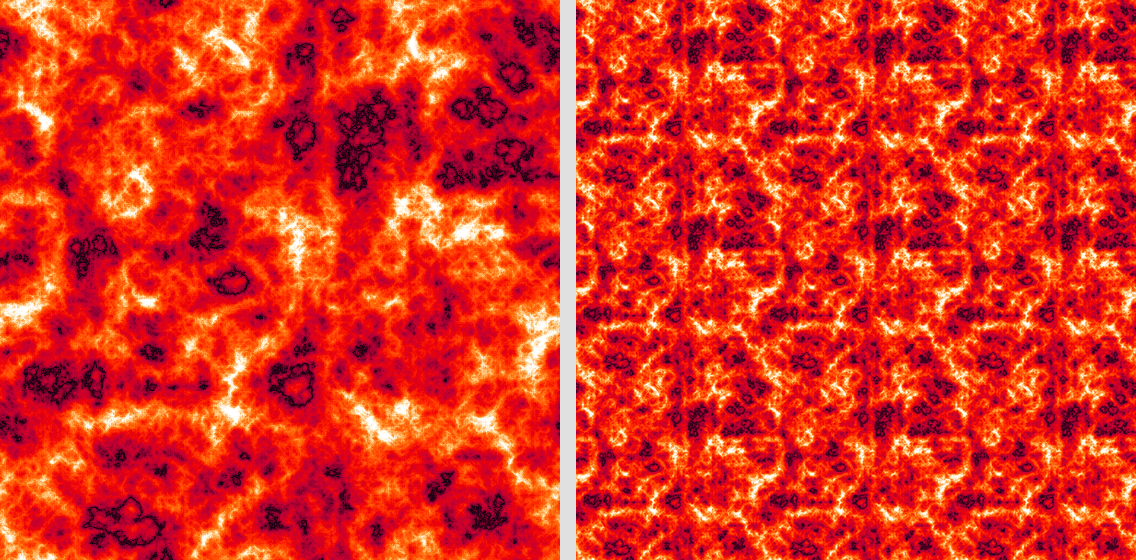
Left, the tile; right, the same tile 3 across and 3 down.
A three.js fragment shader for this texture:

```glsl
varying vec2 vUv;

const float TAU = 6.2831853;
const int OCTAVES = 6;

float hash(vec2 cell, float seed) {
  vec3 p = fract(vec3(cell.xyx + seed * 7.31) * vec3(0.1031, 0.1030, 0.0973));
  p += dot(p, p.yzx + 33.33);
  return fract((p.x + p.y) * p.z);
}

// Slope of a random unit gradient at a lattice corner, wrapped to the period
float corner(vec2 cell, vec2 offset, float period, float seed) {
  float angle = TAU * hash(mod(cell, period), seed);
  return dot(vec2(cos(angle), sin(angle)), offset);
}

// Tileable gradient noise, centred on zero
float gradientNoise(vec2 uv, float period, float seed) {
  vec2 p = uv * period;
  vec2 cell = floor(p);
  vec2 f = p - cell;
  vec2 w = f * f * f * (f * (f * 6.0 - 15.0) + 10.0);
  vec2 e = vec2(1.0, 0.0);
  float low = mix(corner(cell, f, period, seed),
                  corner(cell + e.xy, f - e.xy, period, seed), w.x);
  float high = mix(corner(cell + e.yx, f - e.yx, period, seed),
                   corner(cell + e.xx, f - e.xx, period, seed), w.x);
  return mix(low, high, w.y);
}

// Sharp bright creases summed over doubling frequencies
float ridges(vec2 uv, float basePeriod, float gain) {
  const float MEAN_FOLD = 0.172;
  float sum = 0.0;
  float amplitude = 1.0;
  float period = basePeriod;
  for (int i = 0; i < OCTAVES; i++) {
    float seed = float(i) + 3.0;
    vec2 shifted = uv + vec2(0.137, 0.291) * seed;
    sum += amplitude * (MEAN_FOLD - abs(gradientNoise(shifted, period, seed)));
    amplitude *= gain;
    period *= 2.0;
  }
  return sum;
}

vec3 blend(vec3 below, vec3 above, float start, float end, float heat) {
  return mix(below, above, clamp((heat - start) / (end - start), 0.0, 1.0));
}

// Char through crimson and flame to white heat
vec3 fireRamp(float heat) {
  vec3 char = vec3(0.06, 0.00, 0.06);
  vec3 wine = vec3(0.50, 0.00, 0.18);
  vec3 crimson = vec3(0.76, 0.00, 0.20);
  vec3 red = vec3(0.93, 0.01, 0.04);
  vec3 flame = vec3(1.00, 0.18, 0.00);
  vec3 orange = vec3(1.00, 0.44, 0.05);
  vec3 amber = vec3(1.00, 0.73, 0.40);
  vec3 cream = vec3(1.00, 0.96, 0.88);
  vec3 color = blend(char, wine, 0.0, 0.35, heat);
  color = blend(color, crimson, 0.35, 0.9, heat);
  color = blend(color, red, 0.9, 1.65, heat);
  color = blend(color, flame, 1.65, 2.2, heat);
  color = blend(color, orange, 2.2, 2.9, heat);
  color = blend(color, amber, 2.9, 3.35, heat);
  color = blend(color, cream, 3.35, 3.75, heat);
  return blend(color, vec3(1.0), 3.75, 4.1, heat);
}

void main() {
  const float SPREAD = 0.216;
  const float CHAR_LEVEL = -1.8;
  float swell = 0.6 * gradientNoise(vUv, 6.0, 1.0);
  float level = (swell + ridges(vUv, 8.0, 0.66)) / SPREAD;

  // Folding the lowest levels back up leaves dark rings with glowing cores
  float heat = abs(level - CHAR_LEVEL);
  gl_FragColor = vec4(fireRamp(heat), 1.0);
}
```
